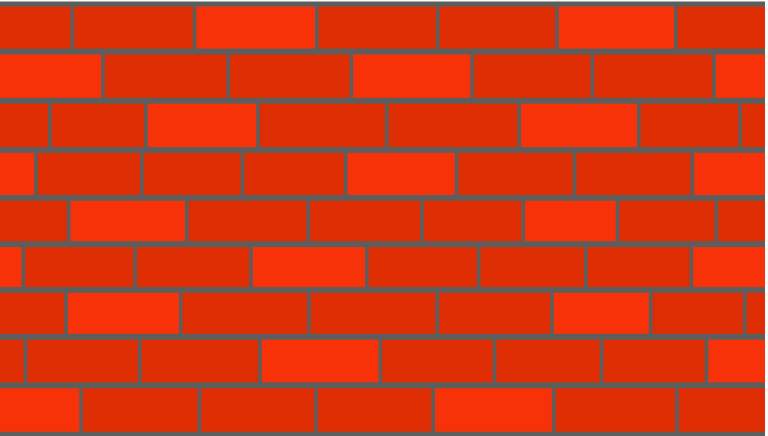
This pattern is drawn by a Shadertoy shader. Its source:

```glsl
// Brick wall: nine uneven courses of red bricks with grey mortar and brighter accent bricks.

// Each course: first joint, brick pitch, joint wobble, wobble phase
const vec4 COURSE[9] = vec4[9](
    vec4( 74.0, 120.6,  2.0, 1.0), vec4(103.0, 122.8,  3.0, 0.0),
    vec4( 52.0, 113.0, 22.0, 3.2), vec4( 26.0, 109.7, 10.0, 5.0),
    vec4( 83.0, 108.0, 15.0, 1.3), vec4( 29.0, 111.0,  6.0, 2.0),
    vec4( 85.0, 112.0, 20.0, 2.0), vec4( 34.0, 113.0,  9.0, 2.0),
    vec4( 77.0, 120.0,  4.0, 5.0));

// Each course: first accent brick, bricks between accents
const vec2 ACCENT[9] = vec2[9](
    vec2(2.0, 3.0), vec2( 0.0, 3.0), vec2(2.0, 3.0),
    vec2(0.0, 3.5), vec2( 1.0, 4.0), vec2(-0.5, 3.5),
    vec2(1.0, 4.0), vec2( 3.0, 4.0), vec2(0.0, 4.0));

float wobble(float index, float phase) {
    return sin(0.95 * (index - phase));
}

// Coverage of a shape from its signed distance
float cover(float dist, float pixel) {
    return clamp(0.5 - dist / pixel, 0.0, 1.0);
}

void mainImage(out vec4 fragColor, in vec2 fragCoord) {
    // Wall space: 768 wide, 435 high, running down from the top left
    vec2 uv = fragCoord / iResolution.xy;
    vec2 p = vec2(uv.x, 1.0 - uv.y) * vec2(768.0, 435.0);
    vec2 pixel = vec2(768.0, 435.0) / iResolution.xy;

    // Bed joints, counting the courses passed on the way down
    float bedDist = 1e3;
    int course = -1;
    for (int i = 0; i < 10; i++) {
        float bed = 5.5 + 47.5 * float(i) + 2.0 * wobble(float(i), 2.0);
        bedDist = min(bedDist, abs(p.y - bed));
        course += int(step(bed, p.y));
    }
    course = clamp(course, 0, 8);

    // Upright joints, counting the bricks passed along the course
    vec4 layout_ = COURSE[course];
    float jointDist = 1e3;
    float brick = 0.0;
    for (int j = 0; j < 7; j++) {
        float n = float(j);
        float joint = layout_.x + layout_.y * n + layout_.z * wobble(n, layout_.w);
        jointDist = min(jointDist, abs(p.x - joint));
        brick += step(joint, p.x);
    }

    // Flat brick colours, with an accent at regular intervals
    vec2 accent = ACCENT[course];
    bool isAccent = mod(brick - accent.x + 0.01, accent.y) < 0.9;
    vec3 color = isAccent ? vec3(0.97, 0.196, 0.03) : vec3(0.87, 0.176, 0.012);

    // Mortar
    float mortar = max(cover(bedDist - 2.9, pixel.y), cover(jointDist - 1.8, pixel.x));
    color = mix(color, vec3(0.36, 0.37, 0.37), mortar);

    // Pale margin along the top and right edges
    float margin = max(cover(p.y - 1.5, pixel.y), cover(765.0 - p.x, pixel.x));
    color = mix(color, vec3(0.98), margin);

    fragColor = vec4(color, 1.0);
}
```
